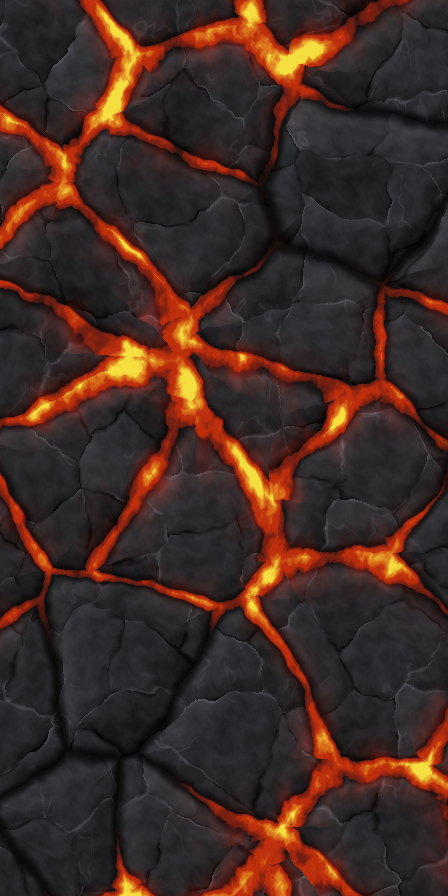
Give the GLSL for this texture, as a Shadertoy shader.

```glsl
// Cracked dark basalt blocks with glowing lava running through the gaps.

struct Cell {
    float edge;    // distance to the nearest border
    float corner;  // distance to the second nearest border
    vec2 id;
    vec2 toSeed;
    vec2 normal;   // outward direction of the nearest border
};

vec2 hash2(vec2 p) {
    vec3 h = fract(p.xyx * vec3(0.1031, 0.1030, 0.0973));
    h += dot(h, h.yzx + 33.33);
    return fract((h.xx + h.yz) * h.zy);
}

// Layered, rotated sines, roughly -1..1
float layers(vec2 p) {
    float sum = 0.0, amp = 0.5;
    for (int i = 0; i < 5; i++) {
        p = mat2(1.6, 1.2, -1.2, 1.6) * p + 1.7;
        sum += amp * sin(p.x + 1.5 * sin(p.y));
        amp *= 0.55;
    }
    return sum;
}

vec2 seedAt(vec2 cell) {
    return cell + 0.05 + 0.9 * hash2(cell + 40.0);
}

// Cellular noise with true border distances
Cell cells(vec2 p) {
    Cell c = Cell(9.0, 9.0, vec2(0), vec2(0), vec2(0));
    vec2 base = floor(p);
    float nearest = 9.0;
    for (int y = -1; y <= 1; y++)
    for (int x = -1; x <= 1; x++) {
        vec2 id = base + vec2(x, y);
        vec2 r = seedAt(id) - p;
        if (dot(r, r) < nearest) {
            nearest = dot(r, r);
            c.id = id;
            c.toSeed = r;
        }
    }
    for (int y = -2; y <= 2; y++)
    for (int x = -2; x <= 2; x++) {
        if (x == 0 && y == 0) continue;
        vec2 r = seedAt(c.id + vec2(x, y)) - p;
        vec2 n = normalize(r - c.toSeed);
        float d = dot(0.5 * (r + c.toSeed), n);
        if (d < c.edge) {
            c.corner = c.edge;
            c.edge = d;
            c.normal = n;
        } else c.corner = min(c.corner, d);
    }
    return c;
}

// Charred red through orange to yellow
vec3 lavaColor(float heat) {
    vec3 col = mix(vec3(0.20, 0.08, 0.07), vec3(0.46, 0.12, 0.07), smoothstep(0.0, 0.22, heat));
    col = mix(col, vec3(0.74, 0.18, 0.05), smoothstep(0.22, 0.45, heat));
    col = mix(col, vec3(0.86, 0.46, 0.11), smoothstep(0.5, 0.7, heat));
    return mix(col, vec3(0.96, 0.87, 0.25), smoothstep(0.68, 0.86, heat));
}

// Split faces, chipped seams, scratches and grain of one block
float rockTone(vec2 q, Cell block) {
    vec2 light = vec2(-0.5, 0.85);
    vec2 bend = vec2(layers(q * 1.3), layers(q * 1.3 + 5.0));
    Cell face = cells(q * 1.9 + 0.2 * bend + 9.0 * hash2(block.id));
    vec2 rnd = hash2(face.id + block.id * 3.0);
    float rough = layers(q * 3.0 + rnd);
    float scratch = abs(layers(q * vec2(1.7, 1.2) + 6.0 * rnd));

    float tone = 0.138 + 0.04 * rnd.x;
    tone += 0.06 * dot(face.toSeed, rnd - 0.5);
    tone += 0.03 * dot(face.normal, light) * smoothstep(0.2, 0.0, face.edge);
    tone += 0.05 * dot(block.normal, light) * smoothstep(0.3, 0.05, block.edge);
    tone += 0.10 * smoothstep(0.035, 0.0, face.edge) * smoothstep(0.1, 0.5, rough);
    tone -= 0.07 * smoothstep(0.05, 0.0, face.edge) * smoothstep(0.0, -0.5, rough);
    tone += 0.05 * smoothstep(0.05, 0.0, scratch) * smoothstep(-0.1, 0.4, rough);
    tone += 0.015 * rough + 0.028 * layers(q * 13.0);
    return max(tone, 0.03);
}

void mainImage(out vec4 fragColor, in vec2 fragCoord) {
    vec2 p = fragCoord / iResolution.x;
    vec2 q = p * 3.0 + 3.0;
    q += 0.065 * vec2(layers(p * 4.5), layers(p * 4.5 + 7.0));
    Cell block = cells(q);

    // Where lava flows, and how far it pools at the junctions
    float field = sin(q.x * 1.7 + 1.6 * sin(q.y * 1.1)) + 0.8 * sin(q.y * 1.9 - q.x * 0.8);
    float flow = smoothstep(-1.2, 0.9, field);
    float node = smoothstep(0.34, 0.02, block.corner);
    float streak = layers(q * vec2(3.2, 2.4));
    float fine = layers(q * vec2(6.5, 4.5) + 3.0);

    // One bank overhangs the seam, the other slopes into it
    float bank = 1.0 + 0.55 * dot(block.normal, vec2(0.6, 0.8));
    float width = 0.004 + flow * (0.05 + 0.085 * node) * bank * (1.0 + 0.5 * streak + 0.35 * fine);
    width = max(width, 0.004);

    // Rock, darkened into the gaps
    vec3 col = rockTone(q, block) * vec3(0.97, 1.0, 1.07);
    col *= mix(0.3, 1.0, smoothstep(0.0, 0.07, block.edge - 0.8 * width));

    // Patchy red light on the sloping banks
    float reach = 0.05 + 0.09 * bank * (0.4 + node);
    float spill = exp(-max(block.edge - width, 0.0) / reach) * flow;
    float patches = clamp(0.6 + 0.6 * streak + 0.5 * fine, 0.1, 1.5);
    col += vec3(0.29, 0.03, 0.005) * spill * patches;

    // Molten seam with dark crust and a few hot pools
    float core = clamp(1.0 - block.edge / width, 0.0, 1.0);
    float heat = sqrt(core) * (0.34 + 0.14 * flow + 0.3 * node * flow + 0.26 * streak + 0.3 * fine);
    col = mix(col, lavaColor(heat), smoothstep(0.0, 0.15, core) * smoothstep(0.05, 0.3, flow));

    fragColor = vec4(clamp(col, 0.0, 1.0), 1.0);
}
```
